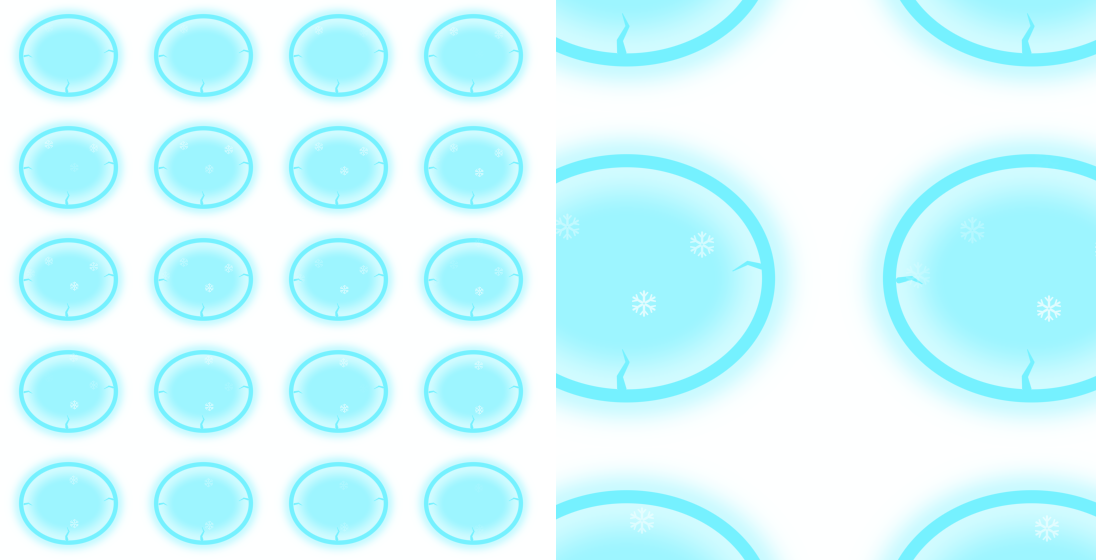
Left: the whole. Right: its middle third, enlarged.
Give the GLSL for this pattern, as a WebGL 2 fragment shader.

```glsl
#version 300 es
precision highp float;

uniform vec2 u_resolution;
out vec4 outColor;

const vec2 REPEATS = vec2(4.0, 5.0);
const vec2 CELL = vec2(1.206, 1.0);       // cell size, in cell heights
const vec2 CENTER = vec2(0.612, 0.505);
const vec2 RADII = vec2(0.423, 0.350);    // middle line of the rim
const float RIM = 0.0195;                 // half width of the rim

const vec3 PAPER = vec3(0.995, 1.0, 1.0);
const vec3 RIM_BLUE = vec3(0.46, 0.945, 1.0);
const vec3 CORE_BLUE = vec3(0.615, 0.96, 1.0);
const vec3 FROST = vec3(0.82, 0.985, 1.0);

// Flake path: start x, start y, fall per cell, peak opacity
const int FLAKES = 5;
const vec4 PATH[FLAKES] = vec4[](
    vec4(-0.176, 0.247, 0.0104, 0.50),
    vec4(0.225, 0.202, 0.0145, 0.55),
    vec4(0.052, 0.000, 0.0150, 0.70),
    vec4(-0.338, 0.078, 0.0230, 0.35),
    vec4(0.046, 0.326, 0.0235, 0.55));
// Cell numbers at which each flake appears and is gone
const vec2 LIFE[FLAKES] = vec2[](
    vec2(0.0, 13.0), vec2(2.0, 15.0), vec2(4.0, 20.5),
    vec2(7.0, 13.0), vec2(11.0, 20.5));

float cover(float d, float soft) {
    return 1.0 - smoothstep(-soft, soft, d);
}

float ellipseDistance(vec2 p, vec2 r) {
    float f = length(p / r);
    float g = length(p / (r * r));
    return f * (f - 1.0) / max(g, 1e-4);
}

// Segment whose half width runs from wa to wb
float taper(vec2 p, vec2 a, vec2 b, float wa, float wb) {
    vec2 ab = b - a;
    float t = clamp(dot(p - a, ab) / dot(ab, ab), 0.0, 1.0);
    return length(p - a - ab * t) - mix(wa, wb, t);
}

// Bent crack, thinning towards its tip
float crack(vec2 p, vec2 root, vec2 bend, vec2 tip, float w) {
    return min(taper(p, root, bend, w, w * 0.65),
               taper(p, bend, tip, w * 0.65, w * 0.15));
}

// Six-armed snow crystal, folded into one arm
float crystal(vec2 p, float size) {
    float sector = radians(60.0);
    float angle = atan(p.x, p.y + 1e-6);
    angle = abs(mod(angle + 0.5 * sector, sector) - 0.5 * sector);
    vec2 q = length(p) * vec2(cos(angle), sin(angle)) / size;
    float arm = taper(q, vec2(0.15, 0.0), vec2(0.95, 0.0), 0.10, 0.08);
    float twig = taper(q, vec2(0.55, 0.0), vec2(0.85, 0.28), 0.08, 0.06);
    return min(arm, twig) * size;
}

float flakeOpacity(float frame, vec2 life, float peak) {
    float rise = smoothstep(life.x - 1.5, life.x + 3.0, frame);
    float fade = 1.0 - smoothstep(life.y - 6.0, life.y, frame);
    return peak * rise * fade;
}

void main() {
    vec2 grid = gl_FragCoord.xy / u_resolution * REPEATS;
    vec2 cell = floor(grid);
    vec2 p = fract(grid) * CELL - CENTER;
    float soft = 0.75 * REPEATS.y / u_resolution.y;

    // Cells are numbered row by row from the top left
    float frame = (REPEATS.y - 1.0 - cell.y) * REPEATS.x + cell.x;

    // Outer glow and frosted disc
    float d = ellipseDistance(p, RADII);
    float reach = max(d - RIM, 0.0) / 0.058;
    vec3 color = mix(PAPER, RIM_BLUE, 0.38 * exp(-reach * reach));
    vec3 ice = mix(FROST, CORE_BLUE, smoothstep(0.0, 0.15, -d - RIM));
    color = mix(color, ice, cover(d, soft));

    // Rim and cracks
    float line = abs(d) - RIM;
    line = min(line, crack(p, vec2(-0.395, -0.006), vec2(-0.357, 0.001),
                           vec2(-0.326, -0.016), 0.009));
    line = min(line, crack(p, vec2(0.405, 0.034), vec2(0.361, 0.046),
                           vec2(0.317, 0.022), 0.009));
    line = min(line, taper(p, vec2(-0.013, -0.337), vec2(-0.020, -0.293),
                           0.015, 0.009));
    line = min(line, crack(p, vec2(-0.020, -0.293), vec2(0.003, -0.250),
                           vec2(-0.012, -0.213), 0.009));
    color = mix(color, RIM_BLUE, cover(line, soft));

    // Drifting flakes
    for (int i = 0; i < FLAKES; i++) {
        vec2 spot = PATH[i].xy - vec2(0.0, PATH[i].z * (frame - LIFE[i].x));
        float opacity = flakeOpacity(frame, LIFE[i], PATH[i].w);
        color = mix(color, PAPER, opacity * cover(crystal(p - spot, 0.038), soft));
    }

    outColor = vec4(color, 1.0);
}
```
